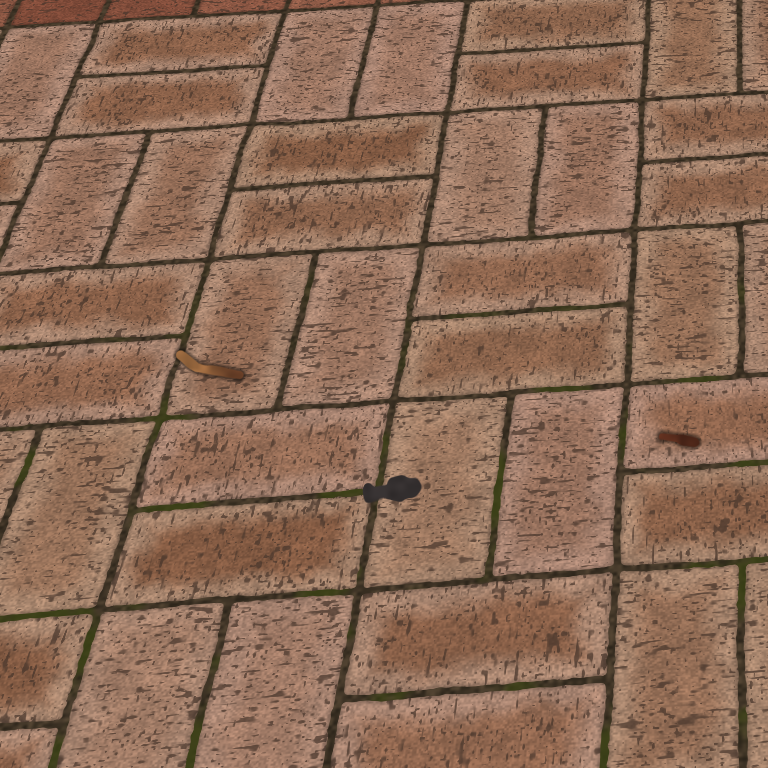
A Shadertoy shader for this texture:

```glsl
float hash(vec2 p) {
    vec3 q = fract(p.xyx * vec3(0.1031, 0.1030, 0.0973));
    q += dot(q, q.yzx + 33.33);
    return fract((q.x + q.y) * q.z);
}

float noise(vec2 p) {
    vec2 i = floor(p), f = fract(p);
    f = f * f * (3.0 - 2.0 * f);
    return mix(mix(hash(i), hash(i + vec2(1, 0)), f.x),
               mix(hash(i + vec2(0, 1)), hash(i + vec2(1, 1)), f.x), f.y);
}

float fbm(vec2 p) {
    float sum = 0.0, amp = 0.533;
    for (int i = 0; i < 4; i++) {
        sum += amp * noise(p);
        p = p * 2.03 + 17.1;
        amp *= 0.5;
    }
    return sum;
}

float roundBox(vec2 p, vec2 halfSize, float r) {
    vec2 q = abs(p) - halfSize + r;
    return length(max(q, 0.0)) + min(max(q.x, q.y), 0.0) - r;
}

float segment(vec2 p, vec2 a, vec2 b) {
    vec2 ab = b - a;
    return length(p - a - ab * clamp(dot(p - a, ab) / dot(ab, ab), 0.0, 1.0));
}

// Perspective from the canvas onto the paving plane, one unit per brick pair
vec2 pavingPlane(vec2 p) {
    mat3 view = mat3(0.2608, -0.0155, 0.0059,
                     -0.0753, 0.1480, -0.0788,
                     0.3255, 0.1628, 1.0);
    vec3 g = inverse(view) * vec3(p, 1.0);
    return g.xy / g.z;
}

vec3 paving(vec2 uv, float aa) {
    vec2 wobbled = uv + 0.014 * (vec2(noise(uv * 5.0), noise(uv * 5.0 + 40.0)) - 0.5);
    vec2 cell = floor(wobbled), f = fract(wobbled);
    bool border = cell.y < -1.0;
    bool lying = !border && mod(cell.x + cell.y, 2.0) < 0.5;

    // Brick coordinates: x runs along the length, y across the width
    vec2 q = lying ? f : f.yx;
    float side = floor(q.y * 2.0);
    q.y -= side * 0.5;
    vec2 id = cell * vec2(1, 2) + vec2(40.0, 60.0 + side);
    float tone = hash(id * 3.7), wear = hash(id * 5.3 + 9.0);
    vec2 grainPos = q + id * 7.31;
    float edge = roundBox(q - vec2(0.5, 0.25), vec2(0.486, 0.235), 0.018);
    edge += 0.009 * (noise(uv * 38.0) - 0.5);

    // Pale rim around a fired, darker heart
    float heart = smoothstep(0.025, 0.16, -edge + 0.12 * (fbm(grainPos * 7.0) - 0.5));
    float strength = lying ? mix(0.75, 1.0, wear) : mix(0.25, 0.8, wear);
    vec3 rim = mix(vec3(0.69, 0.55, 0.45), vec3(0.65, 0.51, 0.44), tone);
    vec3 core = mix(vec3(0.54, 0.37, 0.27), vec3(0.57, 0.42, 0.34), lying ? tone * 0.4 : tone);
    vec3 brick = mix(rim, core, heart * strength);
    if (border) brick = mix(vec3(0.50, 0.28, 0.21), vec3(0.57, 0.37, 0.29), tone);
    brick *= 0.95 + 0.08 * tone + 0.22 * (fbm(grainPos * 12.0) - 0.5);
    brick *= 1.0 + 0.26 * (noise(grainPos * vec2(120, 110)) - 0.5);

    // Pits and short cracks across the brick
    float patches = 0.25 * (fbm(grainPos * 6.0 + 5.0) - 0.5);
    float cracks = smoothstep(0.72, 0.92, noise(grainPos * vec2(72, 27)) + patches);
    float pits = smoothstep(0.76, 0.95, noise(grainPos * vec2(80, 72) + 31.0) + patches);
    brick = mix(brick, vec3(0.28, 0.21, 0.17), 0.72 * max(cracks, pits));
    brick *= mix(0.82, 1.0, smoothstep(0.0, 0.022, -edge));

    // Sandy joints with moss toward the front
    vec3 joint = mix(vec3(0.17, 0.14, 0.10), vec3(0.33, 0.27, 0.20), noise(uv * 55.0));
    float moss = smoothstep(0.52, 0.72, fbm(uv * 3.5 + 8.0)) * smoothstep(0.5, 2.5, uv.y);
    joint = mix(joint, vec3(0.23, 0.26, 0.08), 0.8 * moss);
    return mix(joint, brick, smoothstep(aa, -aa, edge));
}

void mainImage(out vec4 fragColor, in vec2 fragCoord) {
    vec2 p = fragCoord / iResolution.xy;
    p.y = 1.0 - p.y;
    float px = 1.0 / iResolution.y;
    vec2 uv = pavingPlane(p);
    vec3 col = paving(uv, 0.4 * length(fwidth(uv)));
    float rough = noise(p * 90.0) - 0.5;

    // Dark stain
    float stain = min(segment(p, vec2(0.515, 0.637), vec2(0.532, 0.634)) - 0.014,
                      segment(p, vec2(0.482, 0.641), vec2(0.515, 0.639)) - 0.010);
    stain += 0.009 * rough;
    col = mix(col, vec3(0.21, 0.19, 0.19) * (1.0 + 0.3 * rough), smoothstep(px, -px, stain));

    // Dry twig and curled leaf with their shadows
    float twig = min(segment(p, vec2(0.235, 0.462), vec2(0.256, 0.479)),
                     segment(p, vec2(0.256, 0.479), vec2(0.312, 0.488))) - 0.0055 + 0.003 * rough;
    float leaf = segment(p, vec2(0.861, 0.568), vec2(0.904, 0.576)) - 0.005 + 0.005 * rough;
    col *= 1.0 - 0.45 * smoothstep(0.006, 0.0, min(twig, leaf));
    vec3 twigColor = mix(vec3(0.66, 0.45, 0.27), vec3(0.40, 0.24, 0.15), smoothstep(0.25, 0.31, p.x));
    col = mix(col, twigColor * (1.0 + 0.4 * rough), smoothstep(px, -px, twig));
    col = mix(col, vec3(0.34, 0.17, 0.11) * (1.0 + 0.5 * rough), smoothstep(px, -px, leaf));

    fragColor = vec4(col, 1.0);
}
```
